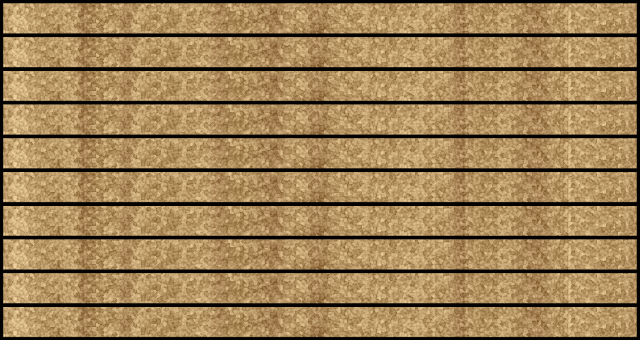
A Shadertoy shader for this texture:

```glsl
// Ten stacked strips of granular cork on black, all cut from the same sheet.
// Voronoi chips and gradient noise make the grain, soft vertical stains shade it,
// and a box distance trims each strip. Lengths are in canvas heights.

const float STRIP_COUNT = 10.0;
const float STRIP_PITCH = 0.0992;
const float STRIP_HEIGHT = 0.0888;
const float TOP_MARGIN = 0.0095;
const float SIDE_MARGIN = 0.0095;
const float EDGE_SOFTNESS = 0.0045;

const float CHIP_FREQUENCY = 82.0;
const float FINE_FREQUENCY = 125.0;
const float CHIP_CONTRAST = 0.66;
const float FINE_CONTRAST = 0.62;
const float MEAN_TONE = 0.66;
const float CREVICE_DEPTH = 0.24;
const float STAIN_DEPTH = 0.20;

const vec3 GAP_COLOR = vec3(0.012, 0.008, 0.004);
const vec3 DARK_CORK = vec3(0.58, 0.44, 0.25);
const vec3 LIGHT_CORK = vec3(0.84, 0.72, 0.52);
const vec3 STAIN_TINT = vec3(0.96, 0.93, 0.94);

// Stain centre and half width, as fractions of the canvas width
const vec2 STAINS[7] = vec2[7](
    vec2(0.135, 0.012), vec2(0.197, 0.008), vec2(0.340, 0.012),
    vec2(0.425, 0.022), vec2(0.495, 0.016), vec2(0.718, 0.014),
    vec2(0.835, 0.018));

// Integer hash giving two values from 0 to 1
vec2 hash2(vec2 cell) {
    uvec2 q = uvec2(ivec2(cell)) * uvec2(1597u, 3812u) + uvec2(7919u, 6271u);
    uint n = (q.x ^ (q.y * 2741u)) * 48271u;
    n = (n ^ (n >> 15u)) * 73939u;
    n ^= n >> 13u;
    n *= 60493u;
    n ^= n >> 16u;
    return vec2(n & 65535u, n >> 16u) / 65535.0;
}

float cornerSlope(vec2 cell, vec2 offset) {
    float angle = 6.28318 * hash2(cell).x;
    return dot(vec2(cos(angle), sin(angle)), offset);
}

float gradientNoise(vec2 p) {
    vec2 i = floor(p), f = fract(p);
    vec2 u = f * f * f * (f * (f * 6.0 - 15.0) + 10.0);
    vec2 e = vec2(1.0, 0.0);
    float low = mix(cornerSlope(i, f), cornerSlope(i + e, f - e), u.x);
    float high = mix(cornerSlope(i + e.yx, f - e.yx),
                     cornerSlope(i + e.xx, f - e.xx), u.x);
    return mix(low, high, u.y);
}

// x: random tone of the nearest chip, y: closeness to a seam between chips
vec2 corkChips(vec2 p) {
    vec2 i = floor(p), f = fract(p);
    float nearest = 8.0, second = 8.0, tone = 0.0;
    for (int y = -1; y <= 1; y++)
    for (int x = -1; x <= 1; x++) {
        vec2 cell = vec2(x, y);
        float d = length(cell + hash2(i + cell) - f);
        if (d < nearest) {
            second = nearest;
            nearest = d;
            tone = hash2(i + cell + 57.0).y;
        } else {
            second = min(second, d);
        }
    }
    return vec2(tone, 1.0 - smoothstep(0.0, 0.35, second - nearest));
}

float stainAmount(float across) {
    float amount = 0.0;
    for (int i = 0; i < STAINS.length(); i++) {
        float d = (across - STAINS[i].x) / STAINS[i].y;
        amount += exp(-d * d);
    }
    return amount + 0.6 * smoothstep(0.97, 1.0, across);
}

vec3 corkColor(vec2 p, float across) {
    // Grain: flat chips, dark seams and fine mottling
    vec2 chips = corkChips(p * CHIP_FREQUENCY);
    float tone = MEAN_TONE + CHIP_CONTRAST * (chips.x - 0.5);
    tone += FINE_CONTRAST * gradientNoise(p * FINE_FREQUENCY + 31.0);
    tone -= CREVICE_DEPTH * chips.y;

    // Broad shading: mottled stains, a pale left end and slow drift
    float patchy = 0.8 + 0.9 * gradientNoise(p * vec2(24.0, 32.0) + 11.0);
    float stain = stainAmount(across) * max(patchy, 0.0);
    tone += 0.22 * gradientNoise(p * vec2(9.0, 14.0) + 5.0) - STAIN_DEPTH * stain;
    tone += 0.25 * exp(-pow((across - 0.025) / 0.018, 2.0));
    vec3 color = mix(DARK_CORK, LIGHT_CORK, clamp(tone, -0.3, 1.4));
    return color * mix(vec3(1.0), STAIN_TINT, min(stain, 1.0));
}

void mainImage(out vec4 fragColor, in vec2 fragCoord) {
    vec2 p = fragCoord / iResolution.y;
    float width = iResolution.x / iResolution.y;

    // Local position in the strip, measured down from its top edge
    float down = 1.0 - p.y - TOP_MARGIN;
    float row = clamp(floor(down / STRIP_PITCH), 0.0, STRIP_COUNT - 1.0);
    vec2 local = vec2(p.x, down - row * STRIP_PITCH);

    // Soft trimmed outline over the black gaps
    vec2 halfSize = vec2(0.5 * width - SIDE_MARGIN, 0.5 * STRIP_HEIGHT);
    vec2 edge = abs(local - vec2(0.5 * width, halfSize.y)) - halfSize;
    float softness = max(EDGE_SOFTNESS, 1.0 / iResolution.y);
    float mask = 1.0 - smoothstep(-0.5 * softness, 0.5 * softness, max(edge.x, edge.y));

    vec3 cork = corkColor(local, p.x / width);
    fragColor = vec4(mix(GAP_COLOR, cork, mask), 1.0);
}
```
